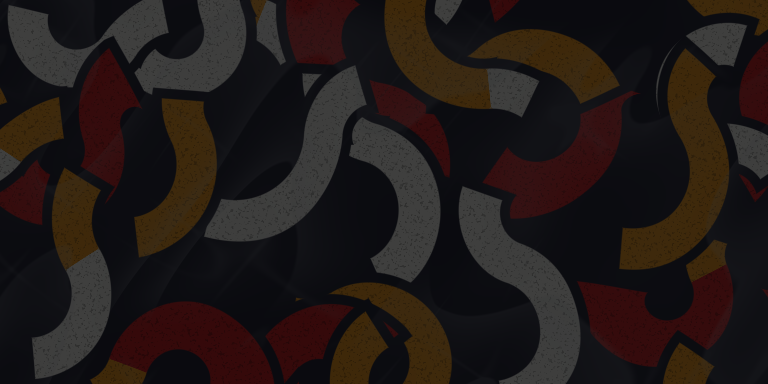
Give the GLSL for this pattern, as a Shadertoy shader.

```glsl
// Bold curved ribbons in chalk, ochre and red on a near-black ground, under creased film.
// Each jittered grid cell paints one S-shaped ribbon made of two joined arcs; a dark
// margin around it cuts the ribbons below. Grain and film sheen are layered on top.

#define CELL 0.325         // ribbon spacing, in canvas heights
#define JITTER 0.38        // random shift of ribbons, in cells
#define HALF_WIDTH 0.052   // half thickness of a ribbon
#define MARGIN 0.026       // dark gap kept around each ribbon
#define RED_FLARE 0.8      // widening of red ribbons at their free ends
#define GRAIN_SCALE 240.0  // specks per canvas height
#define GRAIN_DEPTH 0.26   // darkness of the specks
#define FILM_AMOUNT 0.24   // strength of the film sheen

const float PI = 3.14159;
const int COLUMNS = 9;
const int ROWS = 6;
const float CHALK_SHARE = 0.34;
const float OCHRE_END = 0.69;
const vec3 GROUND = vec3(0.036, 0.038, 0.056);
const vec3 CHALK = vec3(0.248, 0.248, 0.243);
const vec3 OCHRE = vec3(0.245, 0.156, 0.032);
const vec3 RED = vec3(0.208, 0.034, 0.038);
const vec3 SHEEN = vec3(0.200, 0.205, 0.215);

float hash(vec2 p) {
    return fract(sin(dot(p, vec2(127.1, 311.7))) * 43758.545);
}

float noise(vec2 p) {
    vec2 i = floor(p), f = fract(p);
    f = f * f * (3.0 - 2.0 * f);
    return mix(mix(hash(i), hash(i + vec2(1, 0)), f.x),
               mix(hash(i + vec2(0, 1)), hash(i + vec2(1, 1)), f.x), f.y);
}

vec2 dir(float a) { return vec2(cos(a), sin(a)); }

mat2 rot(float a) { return mat2(cos(a), -sin(a), sin(a), cos(a)); }

vec3 pickColour(float tone) {
    return tone < CHALK_SHARE ? CHALK : tone < OCHRE_END ? OCHRE : RED;
}

float flareOf(float tone) { return tone < OCHRE_END ? 0.05 : RED_FLARE; }

// Distance to a butt-ended arc centred on angle mid; it widens towards its clockwise end.
float arcDistance(vec2 p, float radius, float mid, float span, float flare) {
    vec2 q = vec2(dot(p, dir(mid)), dot(p, dir(mid + 0.5 * PI)));
    float len = length(q);
    float angle = atan(q.y, q.x);
    float t = clamp(0.5 - angle / span, 0.0, 1.0);
    float width = HALF_WIDTH * (1.0 + flare * t * t);
    return max(abs(len - radius) - width, (abs(angle) - 0.5 * span) * len);
}

// Paints the ribbon of one cell, with its margin, over the colour so far.
void paintRibbon(vec2 p, vec2 cell, float aa, inout vec3 colour, inout float ink) {
    vec2 jitter = vec2(hash(cell + 3.1), hash(cell + 7.7)) - 0.5;
    vec2 middle = (cell + 0.5 + JITTER * jitter) * CELL;
    float mid = 2.0 * PI * hash(cell + 13.3);
    float r1 = mix(0.12, 0.23, hash(cell + 19.9));
    float r2 = mix(0.12, 0.22, hash(cell + 23.5));
    float span1 = mix(0.34, 0.50, hash(cell + 29.1)) / r1;
    float span2 = mix(0.08, 0.24, hash(cell + 31.7)) / r2;

    // Evenly spread tones keep the colour shares balanced.
    float tone1 = fract(dot(cell, vec2(0.7549, 0.5698)) + 0.2);
    float tone2 = hash(cell + 41.9) < 0.75 ? tone1 : fract(tone1 + 0.4);

    // The second arc bends the other way from the end of the first.
    vec2 centre1 = middle - r1 * dir(mid);
    float joint = mid + 0.5 * span1;
    vec2 centre2 = centre1 + (r1 + r2) * dir(joint);
    float d1 = arcDistance(p - centre1, r1, mid, span1 + 0.04, flareOf(tone1));
    float d2 = arcDistance(p - centre2, r2, joint + PI - 0.5 * span2,
                           span2 + 0.04, flareOf(tone2));

    float d = min(d1, d2);
    float gap = 1.0 - smoothstep(-aa, aa, d - MARGIN);
    float fill = 1.0 - smoothstep(-aa, aa, d);
    vec3 paint = mix(pickColour(tone1), pickColour(tone2), smoothstep(-aa, aa, d1 - d2));
    colour = mix(mix(colour, GROUND, gap), paint, fill);
    ink = mix(ink * (1.0 - gap), 1.0, fill);
}

// Thin bright line where a stretched noise field crosses its middle value.
float crease(vec2 p, float angle, vec2 stretch) {
    float n = noise(rot(angle) * p * stretch + 20.0);
    return 1.0 - smoothstep(0.0, 0.05, abs(n - 0.5));
}

// Creased transparent film: sharp-sided folds and thin ridges, gathered in patches.
float filmSheen(vec2 p) {
    vec2 q = rot(0.9) * p;
    float patches = smoothstep(0.42, 0.78, noise(p * 2.6 + 5.0));
    float bend = noise(q * vec2(1.6, 4.0)) + 0.25 * noise(q * vec2(3.0, 9.0) + 9.0);
    float fold = fract(bend * 3.0);
    fold *= fold * (1.0 - smoothstep(0.96, 1.0, fold));
    float lines = crease(p, -0.6, vec2(2.0, 9.0)) + crease(p, 0.9, vec2(2.5, 11.0));
    float broken = smoothstep(0.50, 0.85, noise(p * 6.0 + 60.0));
    return 0.06 + patches * (0.85 * fold + 0.14) + 0.35 * lines * broken;
}

void mainImage(out vec4 fragColor, in vec2 fragCoord) {
    vec2 p = fragCoord / iResolution.y;
    float aa = 0.8 / iResolution.y;

    // Slight hand-drawn wobble
    vec2 q = p + 0.02 * (vec2(noise(p * 4.0), noise(p * 4.0 + 40.0)) - 0.5);

    // Ribbons, stacked in shuffled order
    vec3 colour = GROUND;
    float ink = 0.0;
    int total = COLUMNS * ROWS;
    for (int i = 0; i < total; i++) {
        int k = (i * 23) % total;
        paintRibbon(q, vec2(k % COLUMNS, k / COLUMNS) - 1.0, aa, colour, ink);
    }

    // Fine dark specks on the painted parts
    float specks = smoothstep(0.62, 0.95, noise(rot(0.4) * p * GRAIN_SCALE));
    colour *= 1.0 - ink * GRAIN_DEPTH * specks;

    // Film on top
    colour = mix(colour, SHEEN, FILM_AMOUNT * clamp(filmSheen(p), 0.0, 1.0));
    fragColor = vec4(colour, 1.0);
}
```
